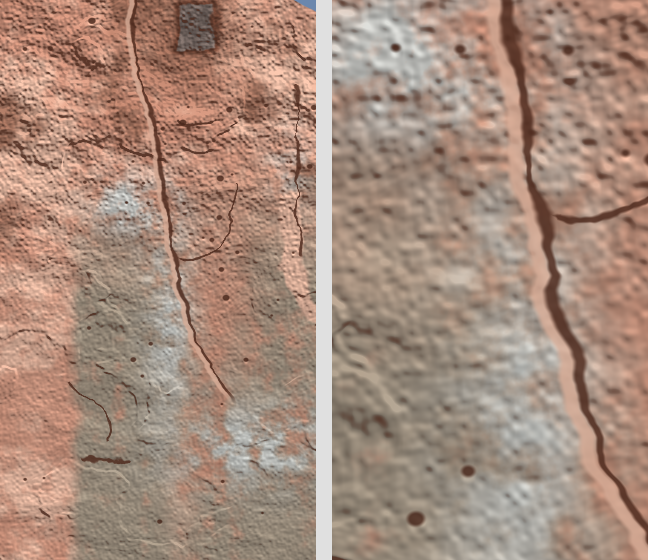
Left: the whole. Right: its middle third, enlarged.
This texture is drawn by a WebGL 2 fragment shader. Its source:

```glsl
#version 300 es
precision highp float;
// Weathered sandstone cliff: red rock, grey mineral stains, cracks and pits.
uniform vec2 u_resolution;
out vec4 fragColor;

const vec3 TERRACOTTA = vec3(0.71, 0.50, 0.42);
const vec3 PALE_ROCK = vec3(0.80, 0.64, 0.56);
const vec3 BROWN = vec3(0.53, 0.36, 0.29);
const vec3 STAIN = vec3(0.55, 0.51, 0.45);
const vec3 MINERAL = vec3(0.70, 0.71, 0.70);
const vec3 SHADOW = vec3(0.31, 0.17, 0.12);
const vec3 BOULDER = vec3(0.42, 0.37, 0.35);
const vec3 SKY = vec3(0.42, 0.53, 0.68);
const vec2 LIGHT_DIR = vec2(0.42, 0.91);
const float RELIEF = 0.17;
const float PIT_CELLS = 15.0;

float hash(vec2 p) {
  vec3 q = fract(vec3(p.xyx) * 0.1031);
  q += dot(q, q.yzx + 33.33);
  return fract((q.x + q.y) * q.z);
}

float noise(vec2 p) {
  vec2 i = floor(p), f = fract(p);
  f = f * f * (3.0 - 2.0 * f);
  return mix(mix(hash(i), hash(i + vec2(1, 0)), f.x),
             mix(hash(i + vec2(0, 1)), hash(i + vec2(1, 1)), f.x), f.y);
}

float fbm(vec2 p) {
  float sum = 0.0, amp = 0.5;
  for (int i = 0; i < 5; i++) {
    sum += amp * noise(p);
    p = mat2(1.6, 1.2, -1.2, 1.6) * p + 17.3;
    amp *= 0.5;
  }
  return sum;
}

float segment(vec2 p, vec2 a, vec2 b) {
  vec2 d = b - a;
  return length(p - a - d * clamp(dot(p - a, d) / dot(d, d), 0.0, 1.0));
}

float blob(vec2 p, vec2 center, vec2 radius) {
  vec2 d = (p - center) / radius;
  return exp(-dot(d, d));
}

// Signed horizontal distance to the main fissure.
float fissure(vec2 p) {
  float x = mix(0.41, 0.57, smoothstep(1.75, 0.8, p.y));
  x += 0.16 * pow(max(0.85 - p.y, 0.0) / 0.35, 1.6);
  return p.x - x - 0.07 * (fbm(vec2(p.y * 9.0, 3.0)) - 0.48);
}

// Rock surface: grain plus broken ledges, rougher towards the top.
float height(vec2 p) {
  float rough = mix(0.45, 1.0, smoothstep(0.5, 1.5, p.y));
  vec2 q = p + 0.05 * vec2(noise(p * 9.0), noise(p * 9.0 + 40.0));
  float grain = 0.27 * fbm(q * vec2(7.0, 10.0)) + 0.035 * noise(p * 110.0);
  float slab = fbm(q * vec2(3.2, 4.2) + 6.0);
  float ledge = smoothstep(0.47, 0.50, slab) + smoothstep(0.60, 0.63, slab);
  float gate = smoothstep(0.42, 0.65, noise(p * 6.0 + 21.0));
  return rough * (grain + 0.055 * ledge * gate);
}

// Scattered pits: x is the dark hollow, y the lit lower rim.
vec2 pits(vec2 p) {
  vec2 cell = floor(p * PIT_CELLS), result = vec2(0.0);
  for (int j = -1; j <= 1; j++) for (int i = -1; i <= 1; i++) {
    vec2 id = cell + vec2(i, j);
    vec2 center = (id + vec2(hash(id + 5.0), hash(id + 9.0))) / PIT_CELLS;
    float density = 0.06 + 0.4 * blob(center, vec2(0.62, 1.2), vec2(0.18, 0.4));
    float radius = mix(0.004, 0.012, pow(hash(id + 13.0), 2.0));
    float on = step(hash(id + 2.0), density);
    float d = length((p - center) * vec2(1.0, 1.2)) - radius;
    float rim = length(p - center + vec2(0.0, 0.005)) - radius;
    result = max(result, on * smoothstep(0.003, -0.003, vec2(d, rim)));
  }
  return result;
}

void main() {
  vec2 p = gl_FragCoord.xy / u_resolution.x;
  float broad = fbm(p * 4.0 + 3.0), fine = fbm(p * 26.0 + 8.0);
  float streak = noise(vec2(p.x * 24.0, p.y * 2.0));
  vec2 w = p + 0.07 * (vec2(fbm(p * 11.0), fbm(p * 11.0 + 50.0)) - 0.48);

  // Rock colours
  float pale = smoothstep(0.40, 0.68, broad * 0.6 + fine * 0.4);
  pale += 0.7 * blob(w, vec2(0.95, 1.5), vec2(0.22, 0.3));
  pale += 0.3 * blob(w, vec2(0.12, 0.6), vec2(0.15, 0.6));
  vec3 color = mix(TERRACOTTA, PALE_ROCK, clamp(pale, 0.0, 1.0));
  float dark = smoothstep(0.5, 0.68, fbm(p * 5.0 + 70.0)) * smoothstep(0.7, 1.3, p.y);
  dark += 0.9 * blob(w, vec2(0.58, 1.66), vec2(0.18, 0.2));
  color = mix(color, BROWN, min(dark, 0.85));

  // Grey stain, white mineral bloom and the pale ridge
  float stain = smoothstep(0.21, 0.27, w.x) * smoothstep(1.3, 0.8, w.y + 0.4 * (broad - 0.5));
  stain *= 1.0 - 0.85 * blob(w, vec2(0.68, 0.86), vec2(0.13, 0.32));
  stain *= 1.0 - 0.5 * blob(w, vec2(0.58, 0.23), vec2(0.05, 0.2));
  stain *= smoothstep(0.15, 0.55, fine * 0.5 + streak * 0.25 + broad * 0.3);
  color = mix(color, STAIN, 0.95 * stain);
  float bloom = blob(w, vec2(0.43, 1.12), vec2(0.13, 0.09));
  bloom += 0.8 * blob(w, vec2(0.53, 0.76), vec2(0.075, 0.27));
  bloom += blob(w, vec2(0.82, 0.36), vec2(0.27, 0.13));
  bloom += 0.6 * blob(w, vec2(0.93, 1.24), vec2(0.07, 0.12));
  bloom *= smoothstep(0.25, 0.65, fine * 0.75 + streak * 0.2);
  color = mix(color, MINERAL, clamp(bloom * 1.25, 0.0, 0.95));
  float ridge = min(segment(w, vec2(0.93, 1.13), vec2(0.92, 0.93)),
                    segment(w, vec2(0.92, 0.93), vec2(1.0, 0.78)));
  color = mix(color, PALE_ROCK, smoothstep(0.04, 0.025, ridge));

  // Boulder wedged at the top
  vec2 b = abs(w - vec2(0.615, 1.69)) - vec2(0.055, 0.065);
  float block = length(max(b, 0.0)) + min(max(b.x, b.y), 0.0);
  color = mix(color, SHADOW, 0.8 * smoothstep(0.03, 0.005, block));
  color = mix(color, BOULDER * (0.75 + 0.5 * fine), smoothstep(0.008, -0.002, block));

  // Directional relief
  vec2 e = LIGHT_DIR * 0.0025;
  float lit = (height(p - e) - height(p + e)) / 0.005 * RELIEF;
  color *= 1.0 + 0.55 * clamp(lit, -0.4, 0.45);
  color = mix(color, SHADOW, 0.8 * smoothstep(0.22, 0.75, -lit));

  // Cracks with a sunlit edge
  float side = fissure(p);
  float span = smoothstep(0.49, 0.54, p.y);
  float width = 0.003 + 0.011 * noise(vec2(p.y * 22.0, 7.0));
  color = mix(color, PALE_ROCK * 1.06, 0.8 * span * smoothstep(0.012, 0.004, abs(side + 0.009)));
  color = mix(color, SHADOW, 0.85 * span * smoothstep(width, width * 0.3, abs(side - 0.004)));
  vec2 c = w - vec2(0.57, 1.12);
  float arc = abs(length(c) - 0.17) + max(0.0, -c.x) + max(0.0, c.y - 0.05);
  float crack = min(arc, segment(w, vec2(0.94, 1.5), vec2(0.95, 0.96)));
  crack = min(crack, segment(w, vec2(0.23, 0.56), vec2(0.31, 0.50)));
  crack = min(crack, segment(w, vec2(0.31, 0.50), vec2(0.35, 0.37)));
  crack = min(crack, segment(w, vec2(0.26, 0.31), vec2(0.42, 0.31)));
  float gap = 0.002 + 0.009 * noise(p * 17.0);
  color = mix(color, SHADOW, 0.85 * smoothstep(gap, gap * 0.3, crack));

  // Pits, then the sky corner
  vec2 pit = pits(p);
  color = mix(color, color * 1.15, pit.y);
  color = mix(color, SHADOW * 0.9, 0.85 * pit.x);
  float corner = (p.x - 0.93) * 0.55 + p.y - u_resolution.y / u_resolution.x;
  color = mix(color, SKY, smoothstep(-0.003, 0.003, corner + 0.01 * (fine - 0.5)));
  fragColor = vec4(color, 1.0);
}
```
